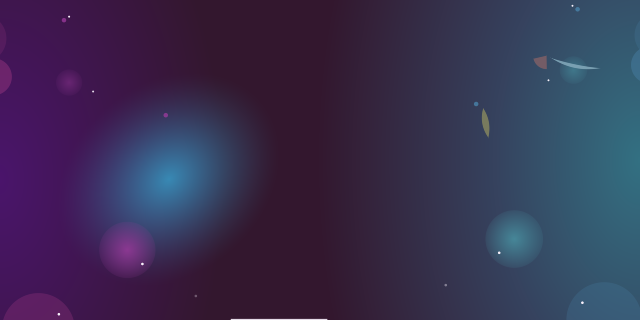
Write a Shadertoy shader that draws this background.

```glsl
// Dark plum backdrop lit by a violet glow on the left and a teal glow on the right,
// with a tilted blue nebula, soft orbs, flat discs, sparkles and three small shards.
// Every part is a distance falloff blended in order; the canvas height is one unit.

const vec3 PLUM = vec3(0.20, 0.09, 0.18);
const vec3 VIOLET = vec3(0.29, 0.08, 0.42);
const vec3 SLATE = vec3(0.21, 0.26, 0.37);
const vec3 TEAL = vec3(0.20, 0.44, 0.51);
const vec3 NEBULA = vec3(0.22, 0.56, 0.73);
const vec3 MAGENTA = vec3(0.62, 0.23, 0.62);
const vec3 ROSE = vec3(0.58, 0.20, 0.49);
const vec3 AQUA = vec3(0.29, 0.59, 0.65);
const vec3 STEEL = vec3(0.28, 0.50, 0.65);
const vec3 CORAL = vec3(0.45, 0.36, 0.40);
const vec3 OLIVE = vec3(0.47, 0.48, 0.37);
const vec3 ICE = vec3(0.50, 0.65, 0.72);
const vec3 WHITE = vec3(0.97, 0.94, 0.98);

const vec2 NEBULA_CENTER = vec2(0.528, 0.440);
const vec2 NEBULA_RADII = vec2(0.38, 0.30);
const float NEBULA_TILT = 0.70;
const float NEBULA_FALLOFF = 1.35;
const float ORB_RIM = 0.16;
const float FAN_RADIUS = 0.042;
const float FAN_HALF_ANGLE = 0.68;

// Each vec4 holds center x, center y, radius and opacity.
const vec4 ORBS[4] = vec4[4](
    vec4(0.398, 0.219, 0.088, 0.80), vec4(0.216, 0.742, 0.041, 0.42),
    vec4(1.607, 0.253, 0.090, 0.80), vec4(1.792, 0.781, 0.043, 0.52));
const vec4 DISCS[6] = vec4[6](
    vec4(-0.055, 0.880, 0.075, 0.22), vec4(-0.021, 0.760, 0.058, 0.50),
    vec4(0.120, -0.030, 0.114, 0.34), vec4(2.055, 0.890, 0.072, 0.22),
    vec4(2.030, 0.797, 0.058, 0.45), vec4(1.888, 0.000, 0.118, 0.24));
const vec4 DOTS[4] = vec4[4](
    vec4(0.200, 0.937, 0.007, 0.75), vec4(0.518, 0.640, 0.007, 0.75),
    vec4(1.805, 0.971, 0.007, 0.85), vec4(1.488, 0.675, 0.007, 0.85));
const vec4 SPARKLES[10] = vec4[10](
    vec4(0.216, 0.948, 0.0030, 1.0), vec4(0.291, 0.714, 0.0029, 0.9),
    vec4(0.445, 0.175, 0.0040, 1.0), vec4(0.184, 0.018, 0.0040, 1.0),
    vec4(1.560, 0.210, 0.0040, 1.0), vec4(1.820, 0.054, 0.0040, 1.0),
    vec4(1.789, 0.982, 0.0029, 1.0), vec4(1.714, 0.749, 0.0029, 1.0),
    vec4(0.612, 0.075, 0.0040, 0.3), vec4(1.393, 0.109, 0.0040, 0.4));

float pixelSize;

float fillShape(float dist) {
    return 1.0 - smoothstep(-0.6 * pixelSize, 0.6 * pixelSize, dist);
}

float disc(vec2 p, vec4 shape) {
    return shape.w * fillShape(length(p - shape.xy) - shape.z);
}

// Linear falloff that stops at a faint visible rim.
float orb(vec2 p, vec4 shape) {
    float reach = min(length(p - shape.xy) / shape.z, 1.0);
    return disc(p, shape) * mix(1.0, ORB_RIM, reach);
}

// Sliver between two parabolic bows over the chord from a to b.
float blade(vec2 p, vec2 a, vec2 b, float lowBow, float highBow) {
    vec2 halfChord = 0.5 * (b - a);
    float halfLength = length(halfChord);
    vec2 along = halfChord / halfLength;
    vec2 q = p - 0.5 * (a + b);
    float t = dot(q, along) / halfLength;
    float arch = 1.0 - t * t;
    float side = dot(q, vec2(-along.y, along.x));
    return fillShape(max(side - highBow * arch, lowBow * arch - side));
}

float fan(vec2 p, vec2 apex, vec2 axis) {
    vec2 q = p - apex;
    float across = abs(dot(q, vec2(-axis.y, axis.x)));
    float wedge = across * cos(FAN_HALF_ANGLE) - dot(q, axis) * sin(FAN_HALF_ANGLE);
    return fillShape(max(length(q) - FAN_RADIUS, wedge));
}

vec3 backdrop(vec2 p) {
    float leftDist = length(vec2(p.x, 0.6 * (p.y - 0.44)));
    float rightDist = length(vec2(p.x - 2.0, 0.62 * (p.y - 0.5)));
    vec3 color = mix(VIOLET, PLUM, clamp(leftDist / 0.70, 0.0, 1.0));
    color = mix(color, SLATE, clamp((1.01 - rightDist) / 0.56, 0.0, 1.0));
    return mix(color, TEAL, clamp(1.0 - rightDist / 0.45, 0.0, 1.0));
}

void mainImage(out vec4 fragColor, in vec2 fragCoord) {
    pixelSize = 1.0 / iResolution.y;
    vec2 p = fragCoord * pixelSize;
    p.x *= 2.0 * iResolution.y / iResolution.x;
    vec3 color = backdrop(p);

    // Tilted nebula
    float c = cos(NEBULA_TILT), s = sin(NEBULA_TILT);
    vec2 q = p - NEBULA_CENTER;
    q = vec2(c * q.x + s * q.y, c * q.y - s * q.x) / NEBULA_RADII;
    float glow = max(1.0 - length(q), 0.0);
    color = mix(color, NEBULA, 0.95 * pow(glow, NEBULA_FALLOFF));

    // Discs, orbs and dots: magenta on the left, blue on the right
    bool onLeft = p.x < 1.0;
    for (int i = 0; i < 6; i++) color = mix(color, onLeft ? ROSE : STEEL, disc(p, DISCS[i]));
    for (int i = 0; i < 4; i++) {
        color = mix(color, onLeft ? MAGENTA : AQUA, orb(p, ORBS[i]));
        color = mix(color, onLeft ? MAGENTA : STEEL, disc(p, DOTS[i]));
    }

    // Shards
    color = mix(color, CORAL, fan(p, vec2(1.708, 0.826), vec2(-0.616, -0.788)));
    color = mix(color, OLIVE, blade(p, vec2(1.510, 0.662), vec2(1.526, 0.570), -0.011, 0.010));
    color = mix(color, ICE, 0.9 * blade(p, vec2(1.724, 0.818), vec2(1.875, 0.787), -0.015, -0.004));

    // Sparkles and the pale sliver on the lower edge
    for (int i = 0; i < 10; i++) color = mix(color, WHITE, disc(p, SPARKLES[i]));
    float sliver = fillShape(p.y - 0.0036) * fillShape(abs(p.x - 0.872) - 0.151);
    fragColor = vec4(mix(color, WHITE, 0.9 * sliver), 1.0);
}
```
